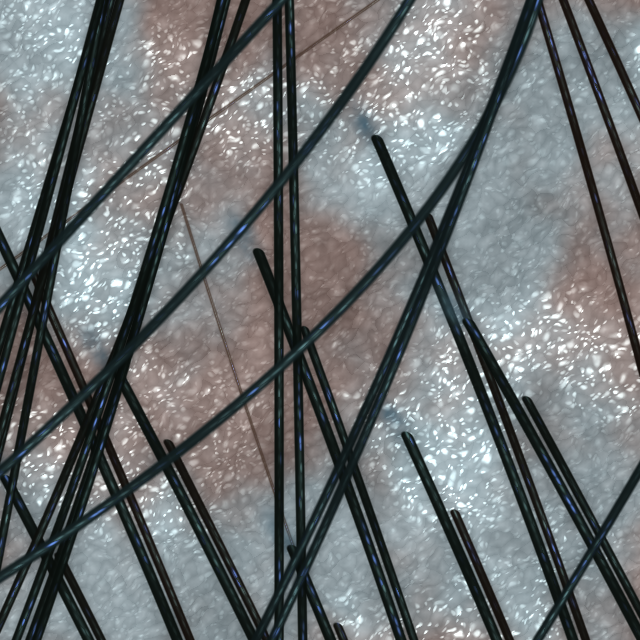
Give the GLSL for this texture, as a Shadertoy shader.

```glsl
vec2 hash2(vec2 p) {
    vec3 q = fract(p.xyx * vec3(.1031, .1030, .0973));
    q += dot(q, q.yzx + 33.33);
    return fract((q.xx + q.yz) * q.zy);
}

// Cellular noise: nearest distance, second distance, cell id
vec3 cells(vec2 p) {
    vec2 home = floor(p);
    vec3 best = vec3(9., 9., 0.);
    for (int j = -1; j <= 1; j++)
    for (int i = -1; i <= 1; i++) {
        vec2 cell = home + vec2(i, j);
        vec2 rnd = hash2(cell + 71.);
        float d = length(cell + .1 + .8 * rnd - p);
        if (d < best.x) best = vec3(d, best.x, hash2(cell + 13.).x);
        else best.y = min(best.y, d);
    }
    return best;
}

// Layered sines, roughly -1 to 1
float waves(vec2 p) {
    float sum = 0., amp = .55;
    for (int i = 0; i < 5; i++) {
        p = mat2(.8, .6, -.6, .8) * p * 1.75 + 1.7;
        sum += amp * sin(p.x + 1.4 * sin(p.y));
        amp *= .62;
    }
    return sum;
}

vec3 skin(vec2 p) {
    float warmth = smoothstep(-.7, .75, waves(p * 4. + 20.));
    vec3 col = mix(vec3(.55, .60, .62), vec3(.51, .44, .42), warmth);
    col *= 1. + .09 * waves(p * 9.);

    // Fine creases
    vec2 warped = p + .006 * vec2(waves(p * 22.), waves(p * 22. + 9.));
    vec2 grain = mat2(.8, -.6, .6, .8) * warped;
    vec3 crease = cells(grain * vec2(38., 62.));
    col += .09 * (crease.y - crease.x - .3) + .05 * (crease.z - .5);
    col += .022 * waves(p * 75.);

    // Wet glints gathered in patches
    float patchy = smoothstep(-.25, .85, waves(p * 5. + 5.));
    for (int i = 0; i < 3; i++) {
        float scale = 42. + 27. * float(i);
        vec3 g = cells(grain * vec2(scale, scale * 1.5) + float(i) * 17.);
        float spark = smoothstep(.42, .08, g.x) * smoothstep(.5, .95, g.z);
        col += spark * (.08 + .42 * patchy) * vec3(.9, 1., 1.);
    }
    return col + .09 * patchy * vec3(.8, 1., 1.05);
}

// One hair as x over y, ending in a rounded root
void strand(inout vec3 col, vec2 p, float foot, float lean, float bend,
            float root, float radius, float blur, vec3 tint) {
    float slope = lean + bend * (1. - 2. * p.y);
    float stretch = sqrt(1. + slope * slope);
    float side = (p.x - foot - lean * p.y - bend * p.y * (1. - p.y)) / stretch;
    float dist = length(vec2(side, max(p.y - root, 0.)));
    col *= 1. - .16 * exp(-pow(dist / (radius * 1.8), 2.));
    float cover = 1. - smoothstep(radius - blur, radius + blur, dist);
    if (cover <= 0.) return;

    // Broken highlight along the core
    float across = side / radius, along = p.y * stretch;
    vec3 fleck = cells(vec2(along * 55., across * 1.3 + foot * 91.));
    float core = exp(-pow((across - .15) * 2.6, 2.));
    float gloss = core * (.25 + .75 * smoothstep(.6, .1, fleck.x) * fleck.z);
    gloss *= .65 + .5 * sin(along * 17. + foot * 60.);
    vec3 shine = mix(vec3(.34, .47, .48), vec3(.32, .44, .75), step(.78, fleck.z));
    col = mix(col, tint + shine * gloss, cover * .97);
}

void mainImage(out vec4 fragColor, in vec2 fragCoord) {
    vec2 p = fragCoord / iResolution.y;
    float soft = max(.0016, .8 / iResolution.y);
    vec3 black = vec3(.035, .055, .045), brown = vec3(.075, .05, .035);
    vec3 col = skin(p);

    // Thin brown hairs
    for (float i = 0.; i < 2.; i++) {
        vec3 fine = col;
        strand(fine, p, .51 - 1.3 * i, -.32 + 1.7 * i, -.04, .68 + i, .0022, soft, vec3(.25, .18, .14));
        col = mix(col, fine, .75);
    }

    // Rooted hairs in pairs, each with a blue follicle
    for (float i = 0.; i < 8.; i++) {
        vec2 rnd = hash2(vec2(i, 4.));
        float foot = .14 + .125 * i + .03 * (rnd.y - .5);
        float lean = -.36 - .24 * rnd.x;
        float root = .1 + .75 * fract(i * .618 + .2);
        vec2 q = p - vec2(foot + lean * root - .012, root + .025);
        q.x -= lean * q.y;
        float smudge = exp(-dot(q * q, vec2(2600., 900.)));
        col = mix(col, vec3(.25, .36, .42), smudge * (.6 + .25 * waves(p * 40.)));
        strand(col, p, foot + .02, lean + .02, .03, root - .12, .0065, soft, mix(black, brown, rnd.y));
        strand(col, p, foot, lean, .05, root, .0082, soft, black);
    }

    // Two steep bundles at the left
    for (float i = 0.; i < 9.; i++) {
        vec2 rnd = hash2(vec2(i, 31.));
        float bundle = mod(i, 2.);
        float foot = -.14 + .07 * bundle + .13 * rnd.x;
        float top = mix(.175, .37, bundle) + .05 * (rnd.y - .5);
        strand(col, p, foot, top - foot, .06 * bundle, 2., .0068, soft, mix(black, brown, .4 * rnd.y));
    }

    // Brownish hairs at the right edge
    for (float i = 0.; i < 3.; i++)
        strand(col, p, 1.11 + .12 * i, -.27 - .08 * i, .03, 2., .0065, soft, brown);

    // Upright pair
    for (float i = 0.; i < 2.; i++)
        strand(col, p, .436 + .037 * i, -.003 - .018 * i, .005, 2., .0072, soft, black);

    // Nearer, softer diagonals
    vec3 haze = vec3(.07, .11, .115);
    for (float i = 0.; i < 3.; i++)
        strand(col, p, -.48 + .16 * i, .92 + .04 * i, .35 * i, 2., .0082, soft * 1.9, haze);
    for (float i = 0.; i < 3.; i++)
        strand(col, p, .4 + .44 * max(i - 1., 0.) + .025 * mod(i, 2.),
               .43 + .12 * max(i - 1., 0.) - .025 * mod(i, 2.), .07, 2., .0072, soft * 1.5, haze * .8);

    fragColor = vec4(clamp(col, 0., 1.), 1.);
}
```
